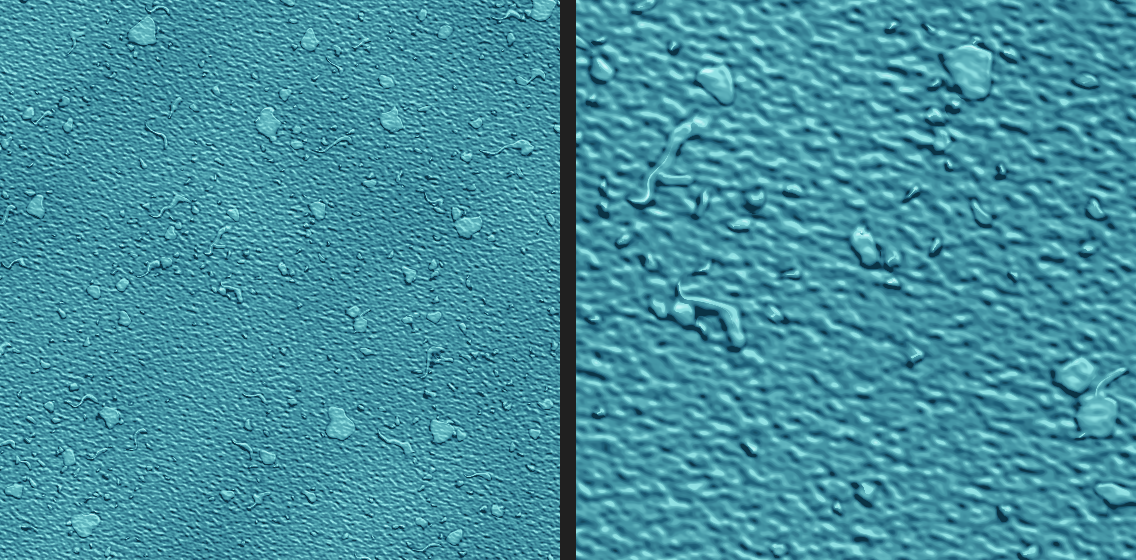
Left: the whole. Right: its middle third, enlarged.
A WebGL 1 fragment shader for this texture:

```glsl
precision highp float;
// Teal grainy surface scattered with raised water drops, beads and wavy runs.
uniform vec2 u_resolution;

const vec2 LIGHT = vec2(0.39, 0.92);
const float FAR = 0.05;

vec2 hash2(vec2 c) {
  vec3 q = fract(c.xyx * vec3(0.1031, 0.1030, 0.0973));
  q += dot(q, q.yzx + 33.33);
  return fract((q.xx + q.yz) * q.zy);
}

float cornerSlope(vec2 cell, vec2 offset) {
  float a = 6.2832 * hash2(cell).x;
  return dot(vec2(cos(a), sin(a)), offset);
}

float gradientNoise(vec2 p) {
  vec2 i = floor(p), f = fract(p), e = vec2(1.0, 0.0);
  vec2 u = f * f * f * (f * (f * 6.0 - 15.0) + 10.0);
  float low = mix(cornerSlope(i, f), cornerSlope(i + e, f - e), u.x);
  float high = mix(cornerSlope(i + e.yx, f - e.yx), cornerSlope(i + 1.0, f - 1.0), u.x);
  return mix(low, high, u.y);
}

vec2 rotate(vec2 p, float a) {
  float c = cos(a), s = sin(a);
  return vec2(c * p.x + s * p.y, c * p.y - s * p.x);
}

float smoothMin(float a, float b, float k) {
  float h = max(k - abs(a - b), 0.0) / k;
  return min(a, b) - 0.25 * h * h * k;
}

// Tapered, optionally wavy capsule: a teardrop when short, a run when long
float beadDistance(vec2 p, float halfLength, float radius, float taper, float bend) {
  p.y -= bend * halfLength * sin(2.5 * p.x / halfLength);
  float t = clamp(p.x / halfLength, -1.0, 1.0);
  return length(p - vec2(t * halfLength, 0.0)) - radius * (1.0 + taper * t);
}

// One jittered grid of beads, gathered into clusters by slow noise
float beadLayer(vec2 p, float seed, float cells, vec2 radii, float stretch,
                float taper, float bend, float heading, float density) {
  float d = FAR;
  vec2 home = floor(p * cells);
  for (int y = -1; y <= 1; y++) {
    for (int x = -1; x <= 1; x++) {
      vec2 cell = home + vec2(float(x), float(y));
      vec2 place = hash2(cell + seed);
      vec2 traits = hash2(cell + seed + 57.0);
      vec2 kind = hash2(cell + seed + 131.0);
      vec2 center = (cell + place) / cells;
      if (kind.x < density + 0.8 * gradientNoise(center * 5.0 + 3.7)) {
        float radius = mix(radii.x, radii.y, traits.x * traits.x);
        float halfLength = radius * stretch * mix(0.6, 1.3, kind.y);
        vec2 q = rotate(p - center, heading + 2.0 * (traits.y - 0.5));
        d = smoothMin(d, beadDistance(q, halfLength, radius, taper, bend), 0.004);
      }
    }
  }
  return d;
}

float waterDistance(vec2 p) {
  float d = beadLayer(p, 11.0, 7.0, vec2(0.009, 0.020), 0.5, 0.28, 0.0, -1.9, 0.38);
  d = smoothMin(d, beadLayer(p, 211.0, 16.0, vec2(0.0045, 0.009), 0.5, 0.2, 0.0, -0.8, 0.32), 0.004);
  d = smoothMin(d, beadLayer(p, 401.0, 38.0, vec2(0.002, 0.0045), 0.7, 0.2, 0.0, 0.0, 0.28), 0.003);
  return smoothMin(d, beadLayer(p, 613.0, 9.0, vec2(0.0026, 0.0042), 7.5, 0.55, 0.28, 0.0, 0.42), 0.005);
}

float grainHeight(vec2 p) {
  vec2 q = rotate(p, -0.3);
  return gradientNoise(q * vec2(85.0, 150.0)) + 0.65 * gradientNoise(q * vec2(150.0, 235.0) + 40.0);
}

float band(float d, float middle, float width) {
  float x = (d - middle) / width;
  return exp(-x * x);
}

// Tone runs from deep shadow near -2 to glints above 2
vec3 tealRamp(float tone) {
  vec3 c = mix(vec3(0.04, 0.20, 0.27), vec3(0.11, 0.37, 0.47), smoothstep(-2.2, -1.4, tone));
  c = mix(c, vec3(0.20, 0.49, 0.57), smoothstep(-1.4, -0.6, tone));
  c = mix(c, vec3(0.27, 0.59, 0.65), smoothstep(-0.6, 0.16, tone));
  c = mix(c, vec3(0.37, 0.70, 0.74), smoothstep(0.16, 0.92, tone));
  c = mix(c, vec3(0.56, 0.88, 0.89), smoothstep(0.92, 1.75, tone));
  return mix(c, vec3(0.80, 0.97, 0.98), smoothstep(2.1, 3.2, tone));
}

void main() {
  vec2 p = gl_FragCoord.xy / u_resolution.y;

  // Embossed grain with faint broad patches
  float grain = 2.6 * (grainHeight(p) - grainHeight(p + 0.003 * LIGHT));
  grain += 0.5 * gradientNoise(p * 4.0);

  // Water outline, wobbled, and the direction it faces
  vec2 w = p + 0.011 * vec2(gradientNoise(p * 42.0), gradientNoise(p * 42.0 + 19.0));
  vec2 e = vec2(0.0012, 0.0);
  float d = waterDistance(w);
  vec2 slope = vec2(waterDistance(w + e) - d, waterDistance(w + e.yx) - d);
  float facing = dot(slope / max(length(slope), 0.0001), LIGHT);

  // Pale body, lit upper lip, dark lower rim
  float inside = smoothstep(0.001, -0.001, d);
  float body = 0.35 + 0.9 * smoothstep(0.0, -0.008, d) + 0.35 * grain;
  float tone = mix(grain, body, 0.85 * inside);
  tone += 2.0 * band(d, -0.0022, 0.0016) * max(facing, 0.0);
  tone -= band(d, 0.0008, 0.0018) * (0.7 + 2.2 * max(-facing, 0.0));

  gl_FragColor = vec4(tealRamp(tone), 1.0);
}
```
